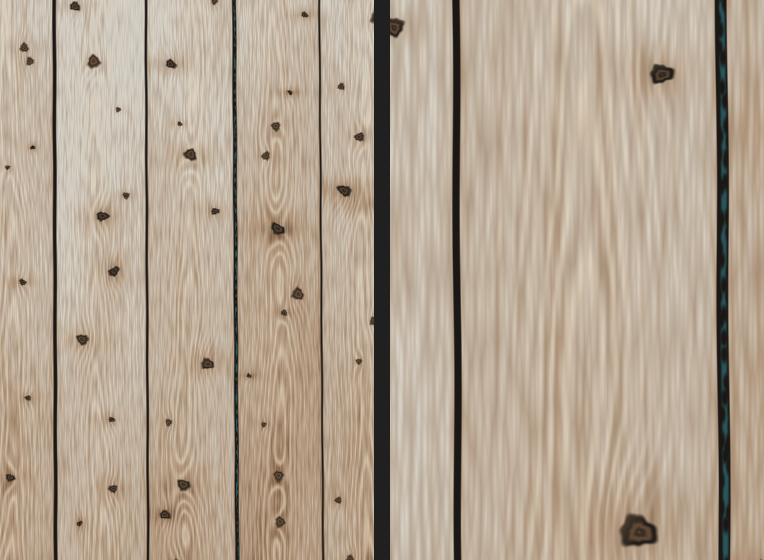
Left, the full canvas; right, a detail of the centre.
A Shadertoy shader for this texture:

```glsl
// Weathered softwood planks: vertical boards with flame grain, knots and dark gaps.
#define GAP_X vec4(0.147, 0.393, 0.630, 0.859)
#define GAP_WIDTH vec4(0.0095, 0.0065, 0.0105, 0.0050)
#define BOARD_PITCH 0.238
#define KNOT_SLOTS 11
#define RING_FREQ 95.0
#define FLAME_SLOPE 0.040
#define PALE vec3(0.81, 0.79, 0.75)
#define SAND vec3(0.75, 0.69, 0.62)
#define TAN vec3(0.69, 0.59, 0.49)
#define BROWN vec3(0.52, 0.39, 0.28)
#define CREAM vec3(0.87, 0.80, 0.70)
#define DARK vec3(0.13, 0.115, 0.10)

vec3 hash3(vec2 p) {
    vec3 q = vec3(dot(p, vec2(127.1, 311.7)), dot(p, vec2(269.5, 183.3)), dot(p, vec2(419.2, 371.9)));
    return fract(sin(q) * 43758.5);
}

// Cellular noise: distance to the nearest jittered point
float cells(vec2 p) {
    vec2 base = floor(p);
    float nearest = 2.0;
    for (int j = -1; j <= 1; j++)
        for (int i = -1; i <= 1; i++) {
            vec2 cell = base + vec2(i, j);
            nearest = min(nearest, length(cell + hash3(cell).xy - p));
        }
    return nearest;
}

// Wood colour from bleached (0) to stained (1.3)
vec3 woodColor(float warmth) {
    vec3 c = mix(PALE, SAND, smoothstep(0.0, 0.4, warmth));
    c = mix(c, TAN, smoothstep(0.35, 0.75, warmth));
    return mix(c, BROWN, smoothstep(0.7, 1.3, warmth));
}

void mainImage(out vec4 fragColor, in vec2 fragCoord) {
    float px = 1.0 / iResolution.x;
    vec2 p = fragCoord * px;
    float height = iResolution.y * px;
    float t = p.y / height;

    // Boards and the slightly leaning gaps between them
    float board = 0.0, gap = 0.0, edge = 1.0, teal = 0.0;
    for (int k = 0; k < 4; k++) {
        float lean = (0.004 + 0.0022 * float(k)) * (0.5 - t);
        float d = p.x - GAP_X[k] - lean;
        d += 0.0006 * sin(p.y * 23.0 + float(k) * 2.0);
        board += step(0.0, d);
        float outside = abs(d) - 0.5 * GAP_WIDTH[k];
        gap = max(gap, 1.0 - smoothstep(-px, px, outside));
        edge = min(edge, max(outside, 0.0));
        if (k == 2) teal = 1.0 - smoothstep(0.001, 0.004, abs(d - 0.001));
    }
    float heart = 0.026 + BOARD_PITCH * board;

    // Knots: dark cores, stained halos and a bump that bends the rings
    float bend = 0.0, stain = 0.0, knot = 0.0, knotShade = 0.0;
    for (int i = -1; i <= KNOT_SLOTS; i++) {
        vec3 h = hash3(vec2(board * 17.0 + 3.0, float(i) + 5.0));
        vec3 g = hash3(vec2(float(i) + 41.0, board * 7.0 + 2.0));
        if (g.x < 0.12) continue;
        float r = mix(0.006, 0.021, h.z * h.z);
        vec2 q = p - vec2(heart + (h.x - 0.5) * 0.15, (float(i) + h.y) * height / float(KNOT_SLOTS));
        vec2 e = q / (r * vec2(2.0, 3.6));
        bend += r * 1.3 * exp(-dot(e, e));
        e = q / (r * mix(vec2(2.0, 3.0), vec2(4.8, 1.8), g.y));
        stain += (0.3 + 0.6 * g.z) * exp(-dot(e, e));
        float tilt = (g.y - 0.5) * 1.6;
        q = mat2(cos(tilt), sin(tilt), -sin(tilt), cos(tilt)) * q;
        float a = atan(q.y, q.x);
        float d = length(q * vec2(1.0, 0.85 + 0.7 * g.z)) / r;
        d *= 1.0 + 0.13 * sin(3.0 * a + h.y * 6.0) + 0.06 * sin(7.0 * a + h.x * 9.0);
        float soft = 0.1 + px / r;
        float core = 1.0 - smoothstep(1.0 - soft, 1.0 + soft, d);
        float rings = 0.5 + 0.5 * sin(d * 11.0 + 1.5 * sin(a + h.x * 6.0));
        if (core > knot) {
            knot = core;
            knotShade = clamp(0.25 + 0.5 * rings + 0.35 * g.z - 0.25 * h.z + 0.4 * smoothstep(0.6, 0.9, d), 0.0, 1.0);
        }
    }

    // Annual rings: rounded cones around the heart give upward flames
    float wander = 0.012 * sin(p.y * 3.1 + board * 2.1) + 0.004 * sin(p.y * 9.0 + board);
    float dx = p.x - heart - wander;
    float blotch = cells(p * vec2(34.0, 5.0) + board * 13.0);
    float field = sqrt(dx * dx + 0.0003) + FLAME_SLOPE * p.y + bend + 0.005 * blotch;
    field += 0.005 * sin(p.y * 7.0 + board * 3.0) + 0.002 * sin(p.y * 19.0 + board * 5.0);
    float wave = 0.5 + 0.5 * sin(6.2832 * RING_FREQ * field);
    float ridge = wave * wave * wave;
    float flame = exp(-dx * dx / 0.0035);

    // Fine fibres and broad weathering
    float fibre = cells(p * vec2(210.0, 16.0) + board * 31.0) - 0.45;
    float streak = cells(p * vec2(75.0, 3.5) + board * 19.0) - 0.45;
    float patchy = sin(p.y * 5.0 + board * 2.3 + 2.0 * sin(p.x * 9.0 + board)) * sin(p.y * 2.3 - p.x * 6.0 + board * 4.0);

    float warmth = 0.62 - 0.50 * t + 0.15 * sin(board * 1.6 - 3.3) + 0.10 * patchy;
    warmth += 0.30 * fibre + 0.28 * streak + 0.55 * stain;
    warmth += (0.06 + 0.16 * flame) * (0.5 - wave) + 0.08 * flame;
    warmth += 0.16 * exp(-edge / 0.006);

    // Compose
    vec3 color = woodColor(warmth);
    color = mix(color, CREAM, ridge * (0.08 + 0.45 * flame) * (1.0 - 0.5 * min(stain, 1.0)));
    color *= 1.0 - 0.10 * fibre - 0.22 * smoothstep(0.5, 1.3, stain);
    color = mix(color, mix(BROWN * 0.85, DARK, knotShade), knot);
    vec3 gapColor = mix(DARK * 0.8, vec3(0.16, 0.33, 0.35), teal * smoothstep(0.2, 0.7, cells(p * vec2(150.0, 60.0))));
    color = mix(color, gapColor, gap);
    fragColor = vec4(clamp(color, 0.0, 1.0), 1.0);
}
```
